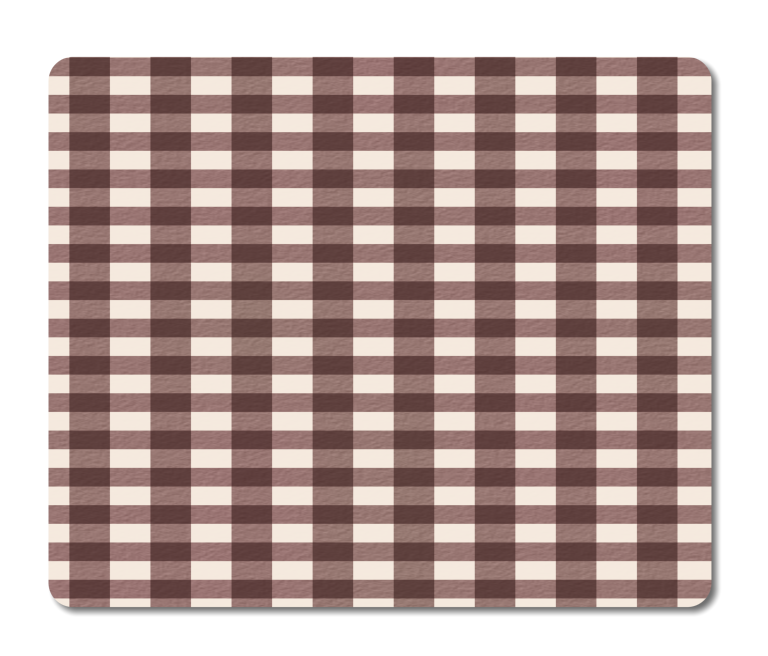
A WebGL 2 fragment shader for this pattern:

```glsl
#version 300 es
precision highp float;
// Brown and cream gingham on a rounded mat, with grained cloth and a soft drop shadow.

// Lengths are in canvas heights, measured from the canvas centre.
#define MAT_CENTER vec2(-0.0061, -0.0061)
#define MAT_HALF vec2(0.5053, 0.4193)
#define MAT_RADIUS 0.037
#define CHECK_PERIOD vec2(0.1236, 0.05686)
#define CHECK_CENTER vec2(0.0457, 0.0)
#define STRIPE_SHARE 0.5
#define SHADOW_SHIFT vec2(0.0075, -0.0075)
#define SHADOW_BLUR 0.009
#define SHADOW_DEPTH 0.72
#define GRAIN_SCALE vec2(130.0, 270.0)
#define GRAIN_DEPTH 0.085

uniform vec2 u_resolution;
out vec4 fragColor;

const vec3 PAPER = vec3(1.0);
const vec3 CREAM = vec3(0.96, 0.915, 0.87);
const vec3 MID_BROWN = vec3(0.595, 0.465, 0.447);
const vec3 DARK_BROWN = vec3(0.37, 0.25, 0.24);
const vec3 SHADOW = vec3(0.22);

float hash(vec2 p) {
  return fract(sin(dot(p, vec2(127.1, 311.7))) * 43758.545);
}

float valueNoise(vec2 p) {
  vec2 cell = floor(p), f = fract(p);
  f = f * f * (3.0 - 2.0 * f);
  float low = mix(hash(cell), hash(cell + vec2(1, 0)), f.x);
  float high = mix(hash(cell + vec2(0, 1)), hash(cell + vec2(1, 1)), f.x);
  return mix(low, high, f.y);
}

float clothNoise(vec2 p) {
  return 0.65 * valueNoise(p) + 0.35 * valueNoise(p * 2.1 + 17.0);
}

float roundedBox(vec2 p, vec2 halfSize, float radius) {
  vec2 q = abs(p) - halfSize + radius;
  return length(max(q, 0.0)) + min(max(q.x, q.y), 0.0) - radius;
}

// Coverage of the vertical (x) and horizontal (y) stripes.
vec2 stripes(vec2 p, float pixel) {
  vec2 fromCenter = abs(fract((p - CHECK_CENTER) / CHECK_PERIOD + 0.5) - 0.5);
  vec2 edge = (fromCenter - 0.5 * STRIPE_SHARE) * CHECK_PERIOD;
  float soft = max(0.75 * pixel, 0.001);
  return 1.0 - smoothstep(-soft, soft, edge);
}

vec3 gingham(vec2 p, float pixel) {
  vec2 s = stripes(p, pixel);
  float both = s.x * s.y;
  float single = s.x + s.y - 2.0 * both;
  vec3 color = CREAM * (1.0 - single - both) + MID_BROWN * single + DARK_BROWN * both;

  // Embossed grain, strongest on the mid tone.
  vec2 g = p * GRAIN_SCALE;
  float relief = clothNoise(g) - clothNoise(g + vec2(0.35, -0.6));
  color += relief * GRAIN_DEPTH * (single + 0.35 * both + 0.06);

  // Slow drift between rosy and olive brown; vertical stripes are a little greyer.
  float drift = valueNoise(p * 5.0 + 40.0) - 0.5 + 0.25 * (s.x - s.y);
  color += drift * vec3(-0.012, 0.014, -0.004) * (single + 0.5 * both);
  return color;
}

void main() {
  vec2 p = (gl_FragCoord.xy - 0.5 * u_resolution) / u_resolution.y;
  float pixel = 1.0 / u_resolution.y;
  vec2 q = p - MAT_CENTER;

  // Drop shadow to the lower right.
  float shadowDist = roundedBox(q - SHADOW_SHIFT, MAT_HALF, MAT_RADIUS);
  float shade = 1.0 - smoothstep(-SHADOW_BLUR, SHADOW_BLUR, shadowDist);
  vec3 color = mix(PAPER, SHADOW, shade * SHADOW_DEPTH);

  // Mat.
  float matDist = roundedBox(q, MAT_HALF, MAT_RADIUS);
  float mat = 1.0 - smoothstep(-0.75 * pixel, 0.75 * pixel, matDist);
  color = mix(color, gingham(p, pixel), mat);

  fragColor = vec4(color, 1.0);
}
```
